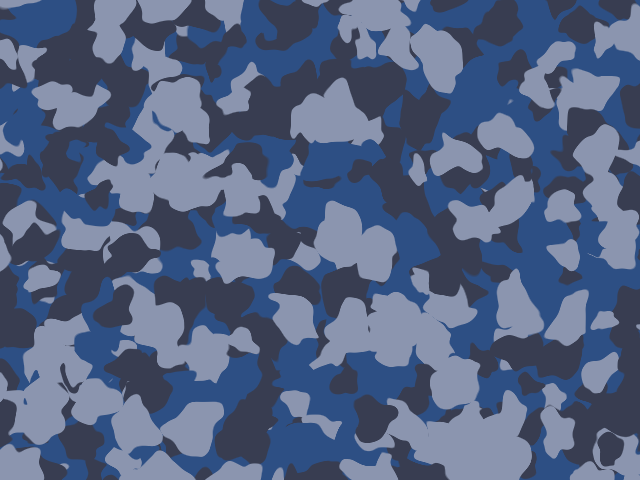
Write a Shadertoy shader that draws this pattern.

```glsl
// Three-colour camouflage: wobbly overlapping blobs of slate and pale grey on blue.

#define CELL 0.11        // grid spacing of the blobs, in canvas heights
#define R_MIN 0.022      // smallest blob radius
#define R_MAX 0.058      // largest blob radius
#define STRETCH 1.3      // strongest elongation
#define WARP 0.015       // strength of the outline distortion
#define WARP_FREQ 22.0   // fineness of the outline distortion
#define EDGE 1.2         // edge softness, in pixels

const vec3 BLUE  = vec3(0.176, 0.308, 0.518);
const vec3 PALE  = vec3(0.545, 0.585, 0.685);
const vec3 SLATE = vec3(0.218, 0.240, 0.318);

vec4 hash4(vec2 p) {
    vec4 q = fract(p.xyxy * vec4(0.1031, 0.1030, 0.0973, 0.1099));
    q += dot(q, q.wzxy + 33.33);
    return fract((q.xxyz + q.yzzw) * q.zywx);
}

// Smooth two-channel value noise, centred on zero
vec2 noise2(vec2 p) {
    vec2 i = floor(p), f = fract(p);
    f = f * f * (3.0 - 2.0 * f);
    vec2 low  = mix(hash4(i).xy, hash4(i + vec2(1, 0)).xy, f.x);
    vec2 high = mix(hash4(i + vec2(0, 1)).xy, hash4(i + vec2(1, 1)).xy, f.x);
    return mix(low, high, f.y) - 0.5;
}

// Distance to one stretched, turned blob with a lobed outline
float blob(vec2 p, vec4 shape, float phase) {
    float turn = 6.2832 * shape.x;
    float c = cos(turn), s = sin(turn);
    float k = mix(1.0, STRETCH, shape.z);
    p = mat2(c, -s, s, c) * p * vec2(1.0 / k, k);
    float a = atan(p.y, p.x);
    float lobes = 0.13 * sin(3.0 * a + 6.2832 * shape.w)
                + 0.09 * sin(5.0 * a + 6.2832 * phase);
    return length(p) - mix(R_MIN, R_MAX, shape.y) * (1.0 + lobes);
}

// Distance to the union of all blobs of one layer
float blobLayer(vec2 p, float seed, float density) {
    vec2 offset = vec2(53.0, 91.0) * seed;
    p += WARP * 2.0 * noise2(p * WARP_FREQ + offset);
    p += WARP * 0.5 * noise2(p * WARP_FREQ * 2.1 + offset + 17.0);
    vec2 base = floor(p / CELL);
    float d = CELL;
    for (int y = -1; y <= 1; y++)
    for (int x = -1; x <= 1; x++) {
        vec2 cell = base + vec2(x, y);
        vec4 place = hash4(cell + offset + 31.0);
        vec4 shape = hash4(cell + offset + 407.0);
        if (place.z < density)
            d = min(d, blob(p - (cell + place.xy) * CELL, shape, place.w));
    }
    return d;
}

void paint(inout vec3 colour, vec3 ink, vec2 p, float seed, float density) {
    float d = blobLayer(p, seed, density);
    float cover = clamp(0.5 - d * iResolution.y / EDGE, 0.0, 1.0);
    colour = mix(colour, ink, cover);
}

void mainImage(out vec4 fragColor, in vec2 fragCoord) {
    vec2 p = fragCoord / iResolution.y;
    vec3 colour = BLUE;

    // Layers from bottom to top
    paint(colour, SLATE, p, 1.0, 1.00);
    paint(colour, PALE,  p, 2.0, 0.62);
    paint(colour, BLUE,  p, 3.0, 0.35);
    paint(colour, SLATE, p, 4.0, 0.43);
    paint(colour, PALE,  p, 5.0, 0.43);

    fragColor = vec4(colour, 1.0);
}
```
